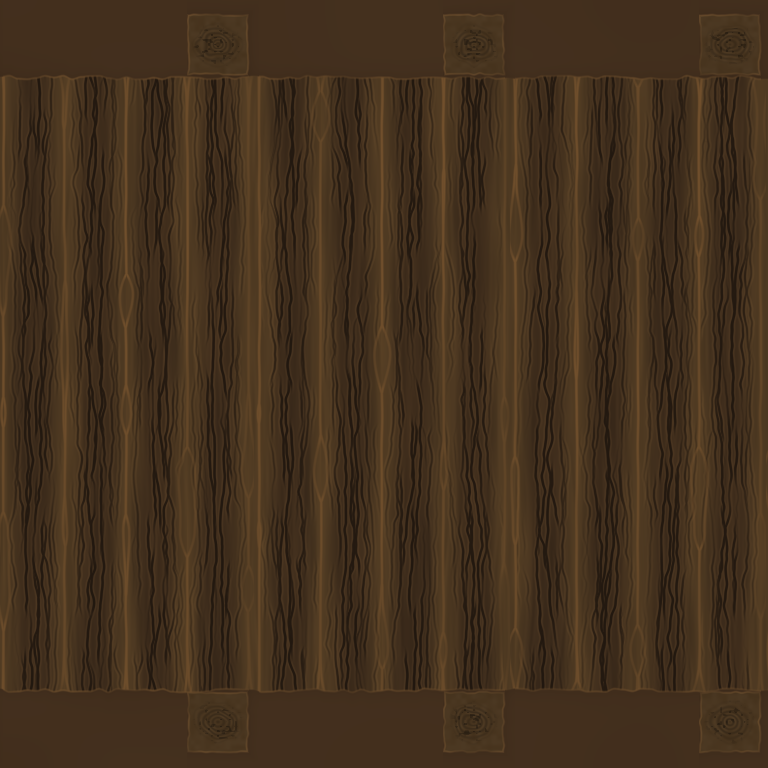
Write a Shadertoy shader that draws this texture.

```glsl
// Three groups of four dark, weathered planks with worn bright seams,
// and square end-grain blocks above and below each group's last plank.
// Cracks are noise-bent vertical lines; seams split into lens-shaped gaps.

const float GROUP = 1.0 / 3.0;   // spacing of the plank groups
const float PLANK = 0.0798;      // width of one plank
const float LEFT = 0.0045;       // start of the first group

float hash(vec2 p) {
    vec3 q = fract(vec3(p.xyx) * 0.1031);
    q += dot(q, q.yzx + 33.33);
    return fract((q.x + q.y) * q.z);
}

float noise(vec2 p) {
    vec2 i = floor(p), f = fract(p);
    f = f * f * (3.0 - 2.0 * f);
    return mix(mix(hash(i), hash(i + vec2(1, 0)), f.x),
               mix(hash(i + vec2(0, 1)), hash(i + 1.0), f.x), f.y);
}

// Soft line of half width w at signed distance d
float line(float d, float w, float px) {
    return 1.0 - smoothstep(max(w - px, 0.0), w + px, abs(d));
}

// x: dark crack depth, y: light on the crack lips
vec2 cracks(float u, float y, float seed, float px) {
    vec2 result = vec2(0.0);
    float sway = (noise(vec2(y * 7.0, seed)) - 0.5) * 0.010;
    for (int i = 0; i < 11; i++) {
        float row = seed + float(i) * 7.0 + 3.0;
        float x = (float(i) - 5.0 + hash(vec2(row, 2.0)) - 0.5) * 0.0061 + sway;
        x += (noise(vec2(y * 13.0, row)) - 0.5) * 0.009;
        x += (noise(vec2(y * 42.0, row + 1.0)) - 0.5) * 0.005;
        x += (noise(vec2(y * 100.0, row + 2.0)) - 0.5) * 0.002;
        float middle = 1.0 - smoothstep(0.006, 0.037, abs(x));
        float open = smoothstep(0.32, 0.72, noise(vec2(y * 17.0, row + 3.0)) + 0.22 * middle);
        float depth = open * (0.3 + 0.7 * middle);
        float w = 0.0005 + 0.0011 * depth;
        result.x = max(result.x, depth * line(u - x, w, px * 0.7));
        result.y = max(result.y, open * line(abs(u - x) - 0.0028, 0.0008, px));
    }
    return result;
}

// Square block with wobbly growth rings
vec3 endGrain(vec3 col, vec2 q, float seed, float px) {
    vec2 rough = (vec2(noise(vec2(q.y * 130.0, seed)), noise(vec2(q.x * 130.0, seed + 4.0))) - 0.5) * 0.0025;
    vec2 box = abs(q + rough) - 0.0385;
    float edge = max(box.x, box.y);
    float inside = 1.0 - smoothstep(-px, px, edge);
    float grain = noise(q * 150.0 + seed);
    float r = length(q * vec2(1.0, 1.2)) + (noise(q * 70.0 + seed) - 0.5) * 0.009;
    float ring = sin(r * 950.0);
    float core = 1.0 - smoothstep(0.018, 0.037, r);
    vec3 wood = vec3(0.288, 0.212, 0.126) + 0.025 * (grain - 0.5);
    wood *= 1.0 - 0.10 * core;
    wood += vec3(0.040, 0.029, 0.016) * ring * core * (0.4 + 0.6 * grain);
    float pit = smoothstep(0.68, 0.82, noise(q * vec2(260.0, 330.0) + seed));
    wood *= 1.0 - 0.28 * pit * core;
    col *= 1.0 - 0.08 * exp(-max(edge, 0.0) * 150.0);
    col = mix(col, wood, inside);
    float worn = 0.35 + 0.65 * noise(q * 55.0 + seed + 9.0);
    return col + vec3(0.12, 0.085, 0.045) * worn * line(edge, 0.0011, px);
}

void mainImage(out vec4 fragColor, in vec2 fragCoord) {
    vec2 uv = fragCoord / iResolution.xy;
    float px = 1.0 / iResolution.y;

    // Place within the group and the plank
    float group = floor((uv.x - LEFT) / GROUP);
    float gx = uv.x - LEFT - group * GROUP;
    float plank = min(floor(gx / PLANK), 3.0);
    float u = gx - (plank + 0.5) * PLANK;
    float seed = group * 431.0 + plank * 97.0 + 500.0;

    // Plain backing board
    vec3 col = vec3(0.262, 0.184, 0.115) + 0.008 * (noise(uv * vec2(6.0, 9.0)) - 0.5);

    // End-grain blocks
    if (plank > 2.5) {
        float top = step(0.5, uv.y);
        col = endGrain(col, vec2(u, uv.y - mix(0.060, 0.942, top)), seed + top * 31.0, px);
    }

    // Plank body: dark middle, olive sides, long streaks
    float y = uv.y;
    float bend = noise(vec2(y * 9.0, seed)) * 2.0;
    float streak = noise(vec2(u * 260.0 + bend + seed, y * 11.0));
    float blotch = noise(vec2(u * 45.0 + seed, y * 7.0));
    float side = smoothstep(0.010, 0.037, abs(u) + 0.008 * (blotch - 0.5));
    vec3 wood = mix(vec3(0.238, 0.170, 0.106), vec3(0.297, 0.219, 0.130), side);
    wood += vec3(0.040, 0.030, 0.018) * (streak - 0.5);
    wood += vec3(0.026, 0.017, 0.007) * (blotch - 0.5);
    vec2 crack = cracks(u, y, seed, px);
    float onPlank = 1.0 - smoothstep(0.036, 0.040, abs(u));
    wood += vec3(0.040, 0.029, 0.016) * crack.y * onPlank;
    wood = mix(wood, vec3(0.110, 0.077, 0.050), 0.82 * crack.x * onPlank);

    // Nearest seam, including the next group's first one
    float wrap = step(0.5 * (GROUP + 4.0 * PLANK), gx);
    float k = mix(clamp(floor(gx / PLANK + 0.5), 0.0, 4.0), 0.0, wrap);
    float d = gx - mix(k * PLANK, GROUP, wrap);
    float seamSeed = (group + wrap) * 53.0 + k * 11.0 + 90.0;
    float ends = min(y - 0.101, 0.899 - y);
    float split = max(noise(vec2(y * 13.0, seamSeed)) - 0.66, 0.0) * 0.032;
    split += 0.006 * exp(-max(ends, 0.0) * 60.0) * hash(vec2(seamSeed, 5.0));
    d += (noise(vec2(y * 24.0, seamSeed + 3.0)) - 0.5) * 0.0016;
    float bright = 0.55 + 0.45 * noise(vec2(y * 6.0, seamSeed + 6.0));
    bright *= k > 3.5 ? 0.5 : 1.0;
    bright *= 1.0 - 0.4 * smoothstep(0.001, 0.005, split);
    wood += vec3(0.030, 0.019, 0.007) * exp(-abs(d) * 170.0);
    float seam = line(abs(d) - split, 0.0016, px);
    wood = mix(wood, vec3(0.465, 0.325, 0.180), 0.85 * bright * seam);

    // Uneven plank ends with a worn rim
    float gap = step(4.0 * PLANK, gx);
    float rim = ends + (noise(vec2(uv.x * 85.0, step(0.5, y) * 20.0)) - 0.5) * 0.005;
    col *= 1.0 - 0.07 * exp(-max(-rim, 0.0) * 130.0);
    col = mix(col, wood, smoothstep(-px, px, rim));
    float wear = (0.4 + 0.6 * noise(vec2(uv.x * 40.0, 8.0))) * (1.0 - 0.8 * gap);
    col = mix(col, vec3(0.430, 0.305, 0.170), 0.65 * wear * line(rim, 0.0012, px));

    fragColor = vec4(col, 1.0);
}
```
